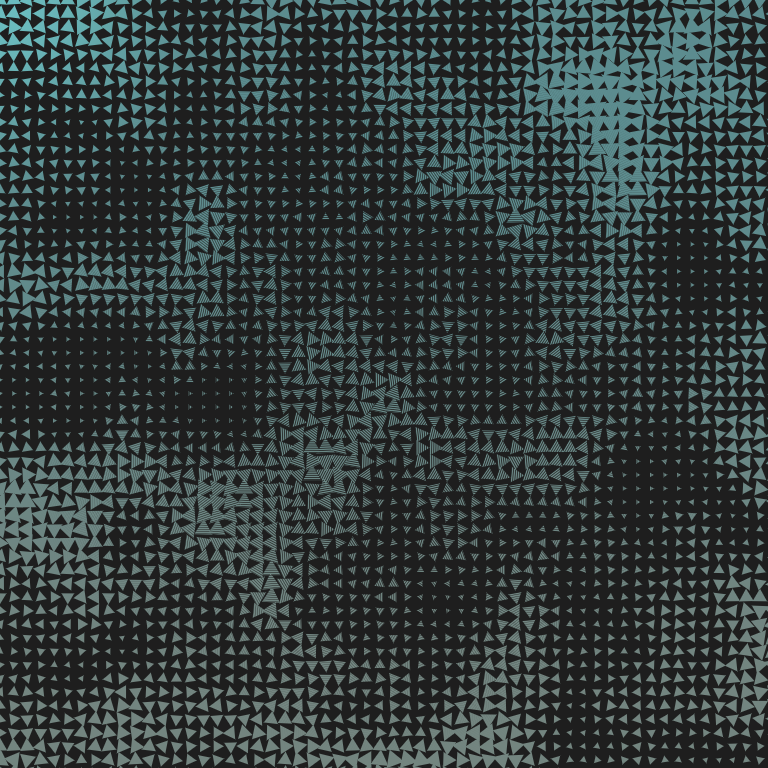
This pattern is drawn by a three.js fragment shader. Its source:

```glsl
varying vec2 vUv;

const float GRID = 56.6;          // triangles across and down
const float HATCH = 6.4;          // hatch lines per cell
const float HATCH_DUTY = 0.62;    // inked share of a hatch line at the center
const float PATCH = 9.0;          // widest noise patch, in cells
const float NOISE_GAIN = 1.9;
const float NOISE_MEAN = 0.45;
const float RADIUS_MIN = 0.19;    // circumradius range, in cells
const float RADIUS_MAX = 0.86;
const float ANGLE_START = -1.57;
const float ANGLE_SPAN = 9.0;     // turn from smallest to largest triangle
const vec3 GROUND = vec3(0.118, 0.118, 0.118);
const vec3 INK_BOTTOM = vec3(0.45, 0.52, 0.50);
const vec3 INK_TOP = vec3(0.36, 0.55, 0.56);
const vec3 INK_CORNER = vec3(0.42, 0.74, 0.75);

float hash(vec2 p) {
  vec3 q = fract(p.xyx * vec3(0.1031, 0.1030, 0.0973));
  q += dot(q, q.yzx + 33.33);
  return fract((q.x + q.y) * q.z);
}

// Lattice noise keeps the patches square to the grid
float latticeNoise(vec2 p) {
  vec2 i = floor(p);
  vec2 f = smoothstep(0.0, 1.0, fract(p));
  vec2 e = vec2(1.0, 0.0);
  return mix(mix(hash(i), hash(i + e.xy), f.x),
             mix(hash(i + e.yx), hash(i + e.xx), f.x), f.y);
}

float cellStrength(vec2 id) {
  vec2 p = id / PATCH;
  float v = 0.5 * latticeNoise(p + 17.3)
          + 0.3 * latticeNoise(p * 2.0 + 41.7)
          + 0.2 * latticeNoise(p * 4.0 + 73.1);
  return clamp(NOISE_MEAN + (v - 0.5) * NOISE_GAIN, 0.0, 1.0);
}

// Distance to an equilateral triangle with its apex up
float triangleDistance(vec2 p, float radius) {
  return max(-p.y, abs(p.x) * 0.866 + p.y * 0.5) - radius * 0.5;
}

float stripeIntegral(float x, float duty) {
  return floor(x) * duty + min(fract(x), duty);
}

// Box-filtered stripes, stable when finer than the screen
float stripes(float x, float duty, float width) {
  return (stripeIntegral(x + 0.5 * width, duty)
        - stripeIntegral(x - 0.5 * width, duty)) / width;
}

void main() {
  vec2 p = vec2(vUv.x, vUv.y - 1.0) * GRID;
  float pixel = max(fwidth(vUv.x) * GRID, 0.0001);
  vec2 home = floor(p + 0.5);

  // Hatch gaps close away from the center
  float duty = mix(HATCH_DUTY, 1.0, smoothstep(0.16, 0.5, length(vUv - 0.5)));

  // Neighbors may overlap this cell
  float ink = 0.0;
  for (int y = -1; y <= 1; y++) {
    for (int x = -1; x <= 1; x++) {
      vec2 id = home + vec2(float(x), float(y));
      float strength = cellStrength(id);
      float angle = ANGLE_START + ANGLE_SPAN * strength;
      float c = cos(angle);
      float s = sin(angle);
      vec2 q = mat2(c, -s, s, c) * (p - id);
      float d = triangleDistance(q, mix(RADIUS_MIN, RADIUS_MAX, strength));
      float cover = clamp(0.5 - d / pixel, 0.0, 1.0);
      ink = max(ink, cover * stripes(q.y * HATCH, duty, pixel * HATCH));
    }
  }

  // Ink cools upward and glows in the top left corner
  vec3 inkColor = mix(INK_BOTTOM, INK_TOP, smoothstep(0.05, 0.9, vUv.y));
  float corner = 1.0 - smoothstep(0.0, 0.3, length(vUv - vec2(0.0, 1.0)));
  inkColor = mix(inkColor, INK_CORNER, corner);

  gl_FragColor = vec4(mix(GROUND, inkColor, ink), 1.0);
}
```
